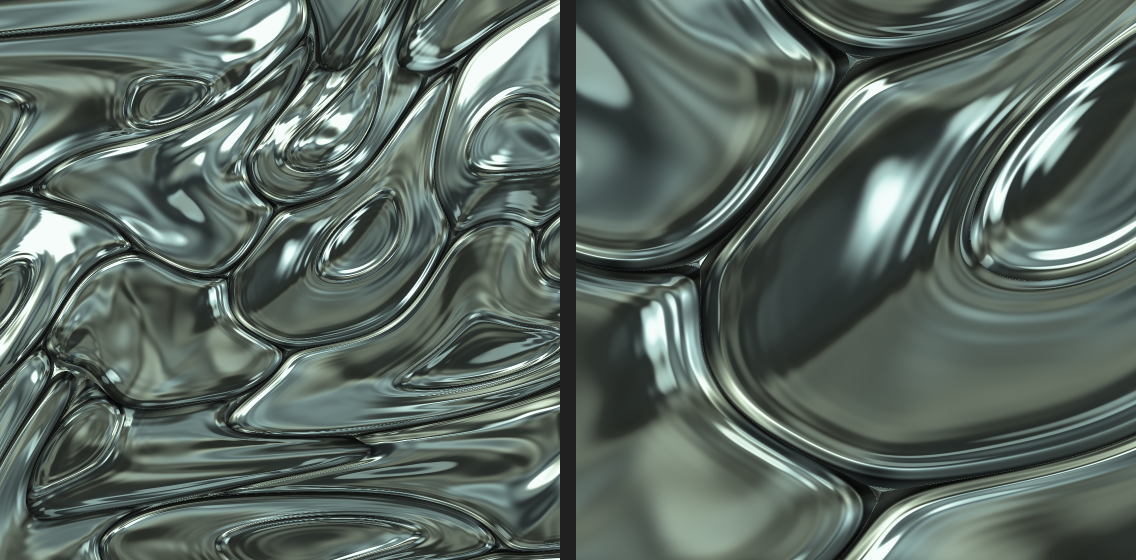
Left, the full canvas; right, a detail of the centre.
A Shadertoy shader for this texture:

```glsl
// Liquid chrome: warped cellular pools with thin creases reflecting a grey-green room.
#define CELLS_ALONG 2.5    // cells per canvas along the flow
#define CELLS_ACROSS 4.3   // cells per canvas across the flow
#define FLOW_ANGLE 0.62
#define WARP 0.44
#define ROUNDING 11.0      // higher gives sharper cell corners
#define WAVES 0.15
#define RIPPLE 0.0045      // height of the fine lines beside creases
#define RELIEF 0.28
#define EXPOSURE 0.365
#define TINT vec3(0.865, 1.0, 0.93)
#define WARM vec3(0.045, 0.005, -0.05)

vec2 hash2(vec2 p) {
    return fract(sin(vec2(dot(p, vec2(127.1, 311.7)), dot(p, vec2(269.5, 183.3)))) * 43758.5);
}

// Rotate and stretch along the flow, then bend with layered sines.
vec2 flow(vec2 uv) {
    float c = cos(FLOW_ANGLE), s = sin(FLOW_ANGLE);
    vec2 q = vec2(c * uv.x + s * uv.y, c * uv.y - s * uv.x) * vec2(CELLS_ALONG, CELLS_ACROSS);
    float amp = WARP, freq = 1.5;
    for (int i = 0; i < 3; i++) {
        q += amp * sin(q.yx * freq + vec2(1.3, 4.1) * float(i + 1));
        amp *= 0.44;
        freq *= 1.95;
    }
    return q;
}

// Smooth cellular noise: x = rounded border distance, y = seed distance, z = cell random.
vec3 cells(vec2 q) {
    vec2 base = floor(q);
    float nearest = 9.0, total = 0.0, id = 0.0;
    for (int j = -1; j <= 1; j++)
    for (int i = -1; i <= 1; i++) {
        vec2 cell = base + vec2(i, j);
        vec2 rnd = hash2(cell);
        vec2 d = cell + 0.5 + 0.75 * (rnd - 0.5) - q;
        float d2 = dot(d, d);
        total += exp(-ROUNDING * d2);
        if (d2 < nearest) { nearest = d2; id = fract(rnd.x * 7.0 + rnd.y * 3.0); }
    }
    float others = max(total * exp(ROUNDING * nearest) - 1.0, 0.0);
    return vec3(-log(others + 0.002) / ROUNDING, sqrt(nearest), id);
}

// Layered sine swells; the small ones gather in patches.
float swells(vec2 q) {
    float h = 0.0, amp = WAVES, freq = 2.3;
    float patches = 0.4 + 1.3 * smoothstep(-0.2, 0.9, sin(1.7 * q.x + 1.0) * sin(2.1 * q.y + 0.5));
    for (int i = 0; i < 4; i++) {
        float k = float(i);
        h += amp * (i < 2 ? 1.0 : patches) * sin(freq * q.x + 1.7 * k + 0.9 * sin(freq * q.y + k))
                 * cos(freq * 0.8 * q.y + 2.3 * k);
        q = mat2(0.8, 0.6, -0.6, 0.8) * q;
        amp *= 0.42;
        freq *= 1.95;
    }
    return h;
}

// Fine parallel ridges that fade away from a line.
float ripples(float d, float spacing) {
    return RIPPLE * cos(6.283 * d / spacing) * exp(-d / spacing);
}

// x = height, y = darkness of the crease.
vec2 surface(vec2 uv) {
    vec2 q = flow(uv);
    vec3 c = cells(q);
    float border = max(c.x, -0.04);
    float pillow = -0.075 * exp(-border / 0.13) - 0.03 * exp(-border / 0.035);
    float ring = abs(c.y - 0.17 - 0.1 * c.z);
    float island = step(0.4, c.z) * (0.04 * exp(-ring / 0.03) + ripples(ring, 0.045));
    float dark = exp(-abs(c.x) / 0.03) + 0.7 * step(0.4, c.z) * exp(-ring / 0.01);
    return vec2(swells(q) + pillow + island + ripples(abs(c.x), 0.065), min(dark, 1.0));
}

// Crisp-edged lamp in the reflected room.
float lamp(vec2 m, vec2 centre, vec2 size) {
    vec2 e = (m - centre) / size;
    float d = dot(e, e);
    return exp(-d * d * d);
}

vec3 room(vec2 m, float crease) {
    // Dim walls
    float v = EXPOSURE + 0.13 * sin(5.0 * m.y + 1.5 * m.x + 0.4)
            + 0.11 * sin(7.5 * m.x - 4.0 * m.y + 2.0)
            + 0.09 * sin(13.0 * m.y + 6.0 * m.x + 1.5 * sin(7.0 * m.x))
            + 0.05 * sin(21.0 * m.x - 9.0 * m.y);
    v = max(v, 0.2 + 0.25 * (v - 0.2));
    // Lamps and the bright rims of steep slopes
    v += 0.75 * lamp(m, vec2(-0.30, 0.50), vec2(0.25, 0.12));
    v += 0.65 * lamp(m, vec2(0.42, -0.42), vec2(0.12, 0.19));
    v += 0.60 * lamp(m, vec2(0.45, 0.52), vec2(0.12, 0.16));
    v += 0.45 * lamp(m, vec2(-0.55, -0.25), vec2(0.09, 0.17));
    v += 0.40 * lamp(m, vec2(0.05, -0.62), vec2(0.20, 0.06));
    float steep = length(m);
    float rim = (steep - 0.82) / 0.05;
    v += 0.65 * exp(-rim * rim) * (0.5 + 0.5 * sin(3.0 * atan(m.y, m.x) + 1.0));
    v *= 1.0 - 0.45 * smoothstep(0.86, 0.95, steep);
    v *= 1.0 - 0.7 * crease;
    // Grey-green tint, warm and cool casts, white highlights
    v = clamp(v, 0.0, 1.0);
    vec3 colour = v * (TINT + WARM * sin(4.0 * m.x - 5.0 * m.y + 0.5));
    return mix(colour, vec3(0.96, 0.99, 0.98), smoothstep(0.8, 1.0, v));
}

vec3 shade(vec2 uv) {
    vec2 e = vec2(0.0007, 0.0);
    vec2 here = surface(uv);
    vec2 slope = vec2(surface(uv + e.xy).x, surface(uv + e.yx).x) - here.x;
    slope *= RELIEF / e.x;
    return room(-slope * inversesqrt(1.0 + dot(slope, slope)), here.y);
}

void mainImage(out vec4 fragColor, in vec2 fragCoord) {
    // Four samples smooth the thin lines
    vec3 colour = vec3(0.0);
    for (int k = 0; k < 4; k++) {
        vec2 offset = vec2(k & 1, k >> 1) * 0.5 - 0.25;
        colour += shade((fragCoord + offset) / iResolution.y);
    }
    fragColor = vec4(colour * 0.25, 1.0);
}
```
